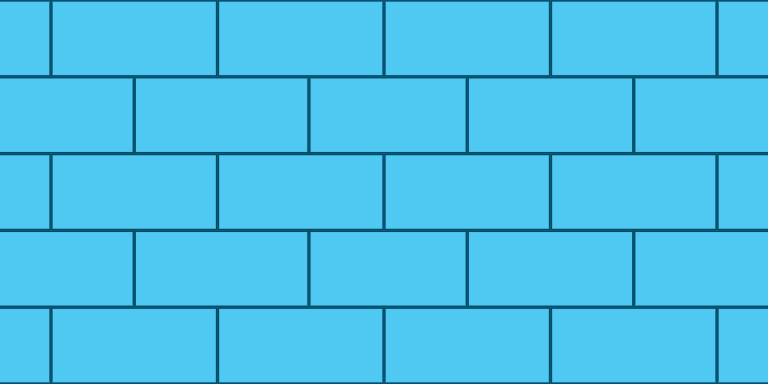
This pattern is drawn by a WebGL 2 fragment shader. Its source:

```glsl
#version 300 es
precision highp float;
// Sky-blue running-bond bricks with thin dark teal joints and a faint seam.

uniform vec2 u_resolution;
out vec4 fragColor;

// Antialiased coverage of a band of the given half width.
float band(float dist, float halfWidth, float pixel) {
    return clamp(0.5 + (halfWidth - dist) / pixel, 0.0, 1.0);
}

void main() {
    // Canvas heights, measured from the centre.
    vec2 p = (gl_FragCoord.xy - 0.5 * u_resolution) / u_resolution.y;
    float pixel = 1.0 / u_resolution.y;

    // Five courses; every other one is shifted by half a brick.
    float course = floor(p.y * 5.0 + 0.5);
    float staggered = mod(course, 2.0);
    float bedDist = abs(fract(p.y * 5.0) - 0.5) / 5.0;

    // Nearest upright joint; one joint of each staggered course sits off-grid.
    float brickLength = 0.4336;
    float joint = floor(p.x / brickLength - 0.5 * staggered + 0.5);
    float offset = joint == -1.0 ? 0.049 * staggered : 0.0;
    float jointX = (joint + 0.5 * staggered + offset) * brickLength;
    float jointDist = abs(p.x - jointX);

    // Brick face, dark outline, then the lighter seam between outlines.
    float dist = min(bedDist, jointDist);
    vec3 brick = vec3(0.31, 0.785, 0.95);
    vec3 outline = vec3(0.0, 0.29, 0.40);
    vec3 seam = vec3(0.09, 0.40, 0.52);
    vec3 color = mix(brick, outline, band(dist, 0.0043, pixel));
    color = mix(color, seam, 0.7 * band(dist, 0.0010, pixel));

    fragColor = vec4(color, 1.0);
}
```
